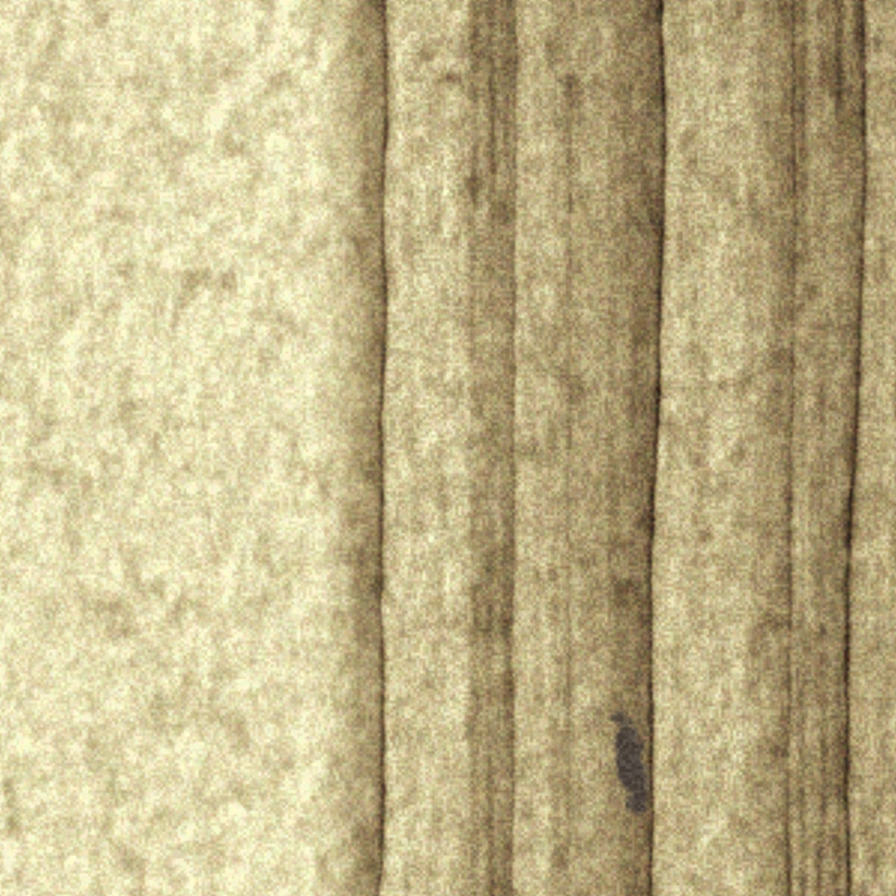
This texture is drawn by a Shadertoy shader. Its source:

```glsl
const int SHEETS = 7;
// Right edge, lit tone, shading width, shading depth and crease depth of each sheet
const float EDGE[7]   = float[7](0.427, 0.572, 0.634, 0.729, 0.881, 0.947, 1.200);
const float LIT[7]    = float[7](0.905, 0.835, 0.780, 0.715, 0.790, 0.690, 0.710);
const float WIDTH[7]  = float[7](0.085, 0.095, 0.035, 0.090, 0.075, 0.060, 0.100);
const float DEPTH[7]  = float[7](0.290, 0.210, 0.130, 0.200, 0.210, 0.160, 0.000);
const float CREASE[7] = float[7](0.180, 0.080, 0.040, 0.210, 0.130, 0.240, 0.000);
// Sideways drift of each edge towards the top
const float LEAN[7]   = float[7](0.003, 0.004, 0.004, 0.013, 0.008, 0.018, 0.000);

const float EDGE_SOFTNESS = 0.0025;
const float CREASE_WIDTH = 0.0042;
const float RELIEF_AMOUNT = 0.22;
const float MOTTLE_AMOUNT = 0.16;
const float GRAIN_AMOUNT = 0.17;
const float CHROMA_AMOUNT = 0.055;
const float GRAIN_SCALE = 300.0;
const vec3 STAIN_COLOR = vec3(0.27, 0.24, 0.23);
const vec2 STAIN_CENTER = vec2(0.703, 0.148);
const vec2 STAIN_SIZE = vec2(0.019, 0.058);
const vec2 SMUDGE_CENTER = vec2(0.502, 0.914);

float hash(vec2 p) {
    vec3 q = fract(vec3(p.xyx) * 0.1031);
    q += dot(q, q.yzx + 33.33);
    return fract((q.x + q.y) * q.z);
}

float noise(vec2 p) {
    vec2 cell = floor(p), f = fract(p);
    f = f * f * (3.0 - 2.0 * f);
    return mix(mix(hash(cell), hash(cell + vec2(1, 0)), f.x),
               mix(hash(cell + vec2(0, 1)), hash(cell + vec2(1, 1)), f.x), f.y);
}

float fbm(vec2 p) {
    float sum = 0.0, amp = 0.5;
    for (int i = 0; i < 4; i++) {
        sum += amp * noise(p);
        p = mat2(1.6, 1.2, -1.2, 1.6) * p + 17.3;
        amp *= 0.5;
    }
    return sum / 0.9375;
}

float line(float d, float width) {
    return exp(-d * d / (width * width));
}

// Overlapping curled sheets, each darkening towards its right edge
float sheetTone(vec2 p) {
    float tone = LIT[0], leftMask = 1.0, creases = 0.0;
    float lean = smoothstep(0.3, 0.8, p.y);
    for (int i = 0; i < SHEETS; i++) {
        float wobble = 0.005 * (noise(vec2(p.y * 9.0, float(i) * 7.3)) - 0.5)
                     + 0.003 * (noise(vec2(p.y * 34.0, float(i) * 3.1)) - 0.5);
        float d = p.x - EDGE[i] - LEAN[i] * lean - wobble;
        float shade = DEPTH[i] * pow(smoothstep(-WIDTH[i], 0.0, d), 1.2);
        tone = mix(tone, LIT[i] - shade, leftMask);
        creases += CREASE[i] * line(d + 0.001, CREASE_WIDTH)
                 * mix(0.65, 1.2, noise(vec2(p.y * 14.0, float(i) * 5.7)));
        leftMask = smoothstep(-EDGE_SOFTNESS, EDGE_SOFTNESS, d);
    }
    return tone - creases;
}

// Thin vertical wrinkles in a group that fades along its length
float wrinkles(vec2 p, float start, float spacing) {
    float sum = 0.0;
    for (int i = 0; i < 3; i++) {
        float k = float(i);
        float bend = 0.007 * (noise(vec2(p.y * 6.0, k * 4.1 + start * 50.0)) - 0.5);
        float strength = smoothstep(0.1, 0.8, noise(vec2(p.y * 5.0 + k * 2.7, start * 90.0)));
        strength *= 0.4 + 0.6 * smoothstep(0.2, 0.5, abs(p.y - 0.46));
        sum += strength * line(p.x - start - spacing * k - bend, 0.005);
    }
    return sum;
}

vec3 paperColor(float t) {
    return t * vec3(1.0, 0.70 + 0.295 * t, 0.55 - 0.15 * t + 0.44 * t * t);
}

void mainImage(out vec4 fragColor, in vec2 fragCoord) {
    vec2 p = fragCoord / iResolution.xy;
    float folded = smoothstep(0.36, 0.46, p.x);

    // Folds and wrinkles
    float tone = sheetTone(p);
    tone -= 0.20 * wrinkles(p, 0.529, 0.019) + 0.17 * wrinkles(p, 0.898, 0.019);
    tone += 0.14 * folded * (fbm(vec2(p.x * 110.0, p.y * 5.0)) - 0.5);
    tone -= 0.035 * folded * smoothstep(0.7, 1.0, p.y);

    // Embossed fibres and mottling
    vec2 fibre = vec2(p.x * 48.0 + p.y * 6.0, p.y * 33.0);
    tone += RELIEF_AMOUNT * (fbm(fibre) - fbm(fibre + vec2(0.32, -0.28)));
    tone += MOTTLE_AMOUNT * (fbm(p * vec2(75.0, 55.0) + 40.0) - 0.5);
    tone -= 0.09 * smoothstep(0.56, 0.78, fbm(fibre * 0.8 + 90.0));

    // Faint smudge with a hairline crack
    vec2 s = p - SMUDGE_CENTER;
    tone -= 0.20 * exp(-dot(s, s) / 0.00016);
    tone -= 0.07 * line(s.y + 0.006 * noise(p.xx * 60.0), 0.004)
          * smoothstep(-0.075, -0.05, s.x) * smoothstep(0.03, 0.01, s.x);

    // Fine grain with slight colour variation
    vec2 g = p * GRAIN_SCALE;
    tone += GRAIN_AMOUNT * mix(0.75, 1.0, folded) * (noise(g) - 0.5);
    vec3 chroma = vec3(noise(g * 0.7 + 11.0), noise(g * 0.7 + 57.0), noise(g * 0.7 + 93.0)) - 0.5;
    vec3 color = paperColor(clamp(tone, 0.16, 0.98)) + CHROMA_AMOUNT * chroma;

    // Ragged dark stain
    vec2 q = p - STAIN_CENTER;
    q.x += 0.22 * q.y;
    float ragged = length(q / STAIN_SIZE) + 0.9 * (fbm(p * 60.0) - 0.5);
    float stain = smoothstep(1.1, 0.65, ragged);
    color = mix(color, STAIN_COLOR + 0.12 * (noise(g) - 0.5), 0.85 * stain);

    fragColor = vec4(clamp(color, 0.0, 1.0), 1.0);
}
```
